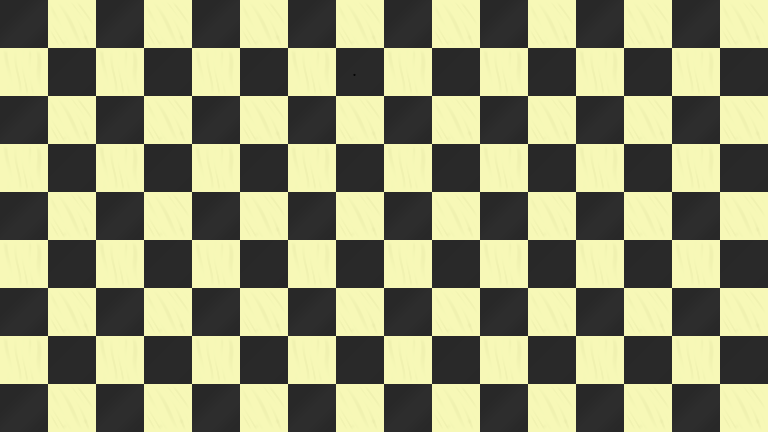
Give the GLSL for this pattern, as a WebGL 2 fragment shader.

```glsl
#version 300 es
precision highp float;
// Checkerboard of 16 by 9 squares, dark in the corners, as a repeating 2 by 2 tile.
// Pale squares carry faint wood grain from layered sines, upright or slanted by row;
// dark squares in alternate rows carry a soft diagonal sheen.
uniform vec2 u_resolution;
out vec4 fragColor;

const float PI = 3.14159265;
const float ROWS = 9.0;
const vec3 CREAM = vec3(0.967, 0.974, 0.718);
const vec3 GRAIN = vec3(0.925, 0.930, 0.675);
const vec3 CHARCOAL = vec3(0.158);
const vec3 SHEEN = vec3(0.182);

// +1 on squares of even index sum, -1 on the others, with smooth edges
float checker(vec2 p, float pixel) {
    vec2 side = clamp(sin(PI * p) / (0.5 * PI * pixel), -1.0, 1.0);
    return side.x * side.y;
}

// Wavy streaks inside one square, leaning right toward the bottom by slant
float grain(vec2 uv, float slant, float phase) {
    float bend = slant * (uv.y + 0.35 * uv.y * uv.y);
    float x = uv.x + bend + 0.025 * sin(7.0 * uv.y + 5.0 * uv.x + phase);
    float streak = 0.5 + 0.5 * sin(38.0 * x + 1.4 * sin(9.0 * x + phase));
    float breaks = 0.5 + 0.5 * sin(5.0 * uv.y + 11.0 * x + phase);
    return smoothstep(0.5, 1.0, streak) * breaks;
}

// Fades a mark out toward the border of its square
float inset(vec2 uv) {
    vec2 edge = min(uv, 1.0 - uv);
    return smoothstep(0.02, 0.14, min(edge.x, edge.y));
}

// Round soft spot
float spot(vec2 p, vec2 center, float radius, float blur) {
    return 1.0 - smoothstep(radius - blur, radius + blur, length(p - center));
}

vec3 paleSquare(vec2 uv, float evenRow) {
    float marks = grain(uv, mix(0.06, 0.42, evenRow), mix(1.3, 3.7, evenRow));
    float knots = spot(uv, vec2(0.78, 0.22), 0.04, 0.03)
                + spot(uv, vec2(0.35, 0.12), 0.035, 0.03);
    float amount = 0.65 * marks * inset(uv) + 0.35 * knots * evenRow;
    return mix(CREAM, GRAIN, min(amount, 1.0));
}

vec3 darkSquare(vec2 uv, float evenRow) {
    float across = uv.x - uv.y;
    float band = smoothstep(-0.45, 0.1, across) * (1.0 - smoothstep(0.25, 0.8, across));
    return mix(CHARCOAL, SHEEN, band * mix(0.15, 0.8, evenRow));
}

void main() {
    float pixel = ROWS / u_resolution.y;
    vec2 p = gl_FragCoord.xy * pixel;
    vec2 uv = fract(p);
    float evenRow = 1.0 - mod(floor(p.y), 2.0);

    // Board
    float dark = 0.5 + 0.5 * checker(p, pixel);
    vec3 color = mix(paleSquare(uv, evenRow), darkSquare(uv, evenRow), dark);

    // Single black speck of wear
    float speck = spot(p, vec2(7.385, 7.44), 0.022, 0.5 * pixel);
    color = mix(color, vec3(0.02), speck);

    fragColor = vec4(color, 1.0);
}
```
